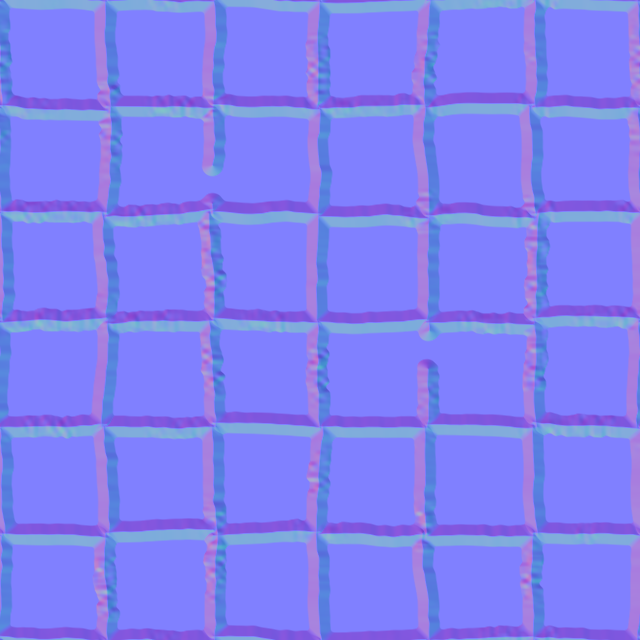
This texture map is drawn by a three.js fragment shader. Its source:

```glsl
varying vec2 vUv;

const float TILES = 6.0;            // repeats across and down
const float GROOVE = 0.1;           // half width of a groove, in tiles
const float OFFSET = 0.075;         // sideways shift of segment ends
const float BEND = 0.035;           // slow wander of a groove
const float CHIP = 0.016;           // fine steps along a groove
const float RAGGED = 0.045;         // broken patches
const float CORNER = 0.035;         // rounding where grooves meet
const float SLOPE = 0.16;           // colour shift of a groove wall
const float UP_GAIN = 1.1;          // extra shift of walls facing up
const float MAX_STEEP = 1.5;
const float BLUE_LOSS = 0.8;
const float STEP = 0.008;           // sampling distance for the slope
const float GAP_HALF = 0.18;
const vec3 GAP_A = vec3(2.0, 4.0, 0.27);  // line, row, place along the row
const vec3 GAP_B = vec3(4.0, 2.0, 0.72);
const vec3 FLAT_NORMAL = vec3(0.5, 0.5, 1.0);

float hash(vec2 p) {
  vec3 q = fract(p.xyx * 0.1031);
  q += dot(q, q.yzx + 33.33);
  return fract((q.x + q.y) * q.z);
}

// Value noise from -0.5 to 0.5 that wraps with the tiles; freq is whole
float noise(vec2 p, vec2 freq, float seed) {
  vec2 period = TILES * freq;
  vec2 cell = floor(p * freq);
  vec2 f = fract(p * freq);
  f = f * f * (3.0 - 2.0 * f);
  vec2 lo = mod(cell, period) + seed;
  vec2 hi = mod(cell + 1.0, period) + seed;
  float bottom = mix(hash(lo), hash(vec2(hi.x, lo.y)), f.x);
  float top = mix(hash(vec2(lo.x, hi.y)), hash(hi), f.x);
  return mix(bottom, top, f.y) - 0.5;
}

// How far a point lies inside a gap in the given segment
float gapDepth(vec2 id, float along, vec3 gap) {
  return distance(id, gap.xy) < 0.5 ? GAP_HALF - abs(along - gap.z) : 0.0;
}

// Distance to the nearest upright groove, built of separate segments
float grooveDistance(vec2 p, float seed, float wear, float gaps) {
  float line = floor(p.x + 0.5);
  float row = floor(p.y);

  // Wander, chips and ragged patches
  float bend = BEND * noise(p, vec2(1.0, 3.0), seed + 5.0);
  float chips = CHIP * wear * noise(p, vec2(3.0, 13.0), seed + 11.0);
  float patches = smoothstep(0.08, 0.3, noise(p, vec2(2.0), seed + 23.0));
  float ragged = RAGGED * wear * patches * noise(p, vec2(14.0, 19.0), seed + 31.0);
  float x = p.x - line + bend + chips;

  float d = 1.0;
  for (int k = -1; k <= 1; k++) {
    float j = row + float(k);
    vec2 id = mod(vec2(line, j), TILES);
    float along = p.y - j;
    float startShift = hash(id + seed) - 0.5;
    float endShift = hash(id + seed + 57.0) - 0.5;
    float across = x - OFFSET * mix(startShift, endShift, clamp(along, 0.0, 1.0));
    float beyond = max(0.0, max(-along, along - 1.0));
    float gap = max(gapDepth(id, along, GAP_A), gapDepth(id, along, GAP_B));
    beyond = max(beyond, gaps * gap);
    d = min(d, length(vec2(across, beyond)));
  }
  return d + chips * 0.6 + ragged;
}

float smoothMin(float a, float b, float k) {
  float h = max(k - abs(a - b), 0.0) / k;
  return min(a, b) - h * h * k * 0.25;
}

// Flat tile tops with V-shaped grooves
float height(vec2 p) {
  float upright = grooveDistance(p, 3.0, 1.0, 1.0);
  float level = grooveDistance(p.yx, 131.0, 0.6, 0.0);
  return min(smoothMin(upright, level, CORNER), GROOVE);
}

void main() {
  vec2 p = vUv * TILES;
  vec2 e = vec2(STEP, 0.0);

  // Walls lean towards the groove, against the rise of the height
  vec2 lean = vec2(height(p - e.xy) - height(p + e.xy),
                   height(p - e.yx) - height(p + e.yx)) / (2.0 * STEP);
  lean *= min(1.0, MAX_STEEP / max(length(lean), 0.001));
  lean.y *= lean.y > 0.0 ? UP_GAIN : 1.0;

  vec2 shift = SLOPE * lean;
  vec3 color = FLAT_NORMAL + vec3(shift, -BLUE_LOSS * length(shift));
  gl_FragColor = vec4(color, 1.0);
}
```
